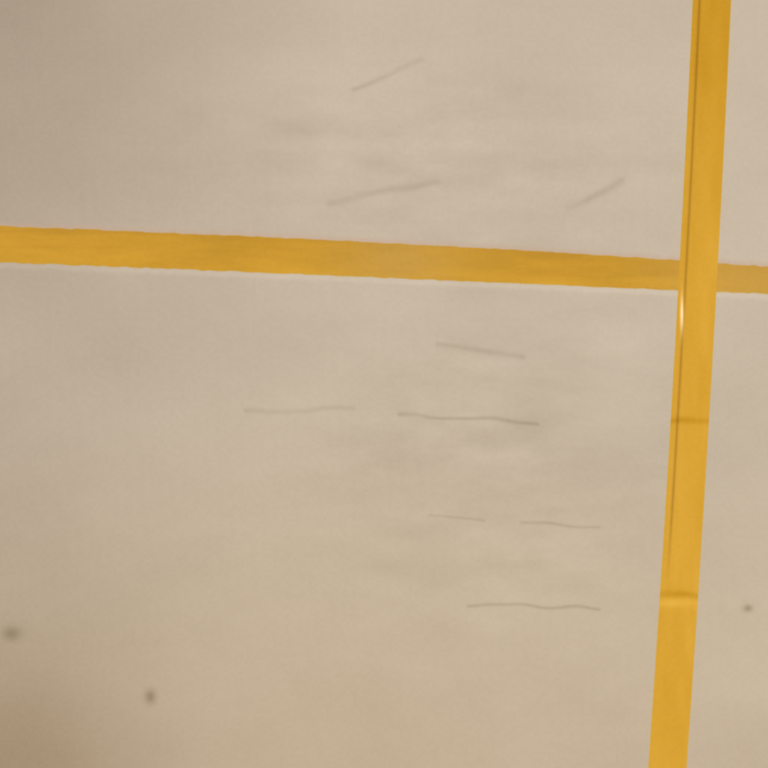
Give the GLSL for this texture, as a WebGL 2 fragment shader.

```glsl
#version 300 es
precision highp float;
uniform vec2 u_resolution;
out vec4 outColor;

#define WALL_LIGHT vec3(0.785, 0.720, 0.635)
#define WALL_SHADE vec3(0.675, 0.610, 0.535)
#define WALL_WARM vec3(0.765, 0.685, 0.570)
#define TAPE_BRIGHT vec3(0.855, 0.640, 0.215)
#define TAPE_DEEP vec3(0.755, 0.560, 0.190)
#define TAPE_FADED vec3(0.790, 0.620, 0.330)
#define EDGE_PINK vec3(0.790, 0.650, 0.560)
#define STROKE_DEPTH 0.055
#define MOTTLE 0.050
#define GRAIN 0.012
#define EDGE_SOFT 0.0016

float hash(vec2 p) {
  return fract(sin(dot(p, vec2(127.1, 311.7))) * 43758.5453);
}

float noise(vec2 p) {
  vec2 i = floor(p), f = fract(p);
  f = f * f * (3.0 - 2.0 * f);
  return mix(mix(hash(i), hash(i + vec2(1, 0)), f.x),
             mix(hash(i + vec2(0, 1)), hash(i + vec2(1, 1)), f.x), f.y);
}

float fbm(vec2 p) {
  float sum = 0.0, amp = 0.5;
  for (int i = 0; i < 4; i++) {
    sum += amp * noise(p);
    p = mat2(1.6, 1.2, -1.2, 1.6) * p + 7.3;
    amp *= 0.5;
  }
  return sum;
}

// Soft elliptical falloff
float blob(vec2 p, vec2 center, vec2 radius) {
  vec2 d = (p - center) / radius;
  return exp(-dot(d, d));
}

// Thin tapering crease, slightly wavy
float crease(vec2 p, vec2 a, vec2 b, float width) {
  p.y += 0.006 * (noise(p * 28.0) - 0.5);
  vec2 ab = b - a;
  float t = clamp(dot(p - a, ab) / dot(ab, ab), 0.0, 1.0);
  float d = length(p - a - ab * t) / width;
  return exp(-d * d) * (0.35 + 0.65 * noise(p * vec2(35.0, 12.0)));
}

float band(float d, float halfWidth) {
  return 1.0 - smoothstep(-EDGE_SOFT, EDGE_SOFT, abs(d) - halfWidth);
}

vec3 wall(vec2 p) {
  // Broad light: dim at left, warm toward the floor
  vec3 col = mix(WALL_LIGHT, WALL_WARM, smoothstep(0.6, 0.0, p.y) * (1.0 - 0.5 * p.x));
  float dim = smoothstep(0.50, -0.05, p.x) * mix(0.45, 0.95, smoothstep(0.45, 1.0, p.y));
  col = mix(col, WALL_SHADE, dim);
  col -= vec3(0.07, 0.08, 0.09) * blob(p, vec2(0.0), vec2(0.16, 0.14));
  // Plaster mottling, stretched sideways
  col += MOTTLE * (fbm(p * vec2(6.0, 9.0)) - 0.47);
  float rough = blob(p, vec2(0.64, 0.40), vec2(0.22, 0.24))
              + blob(p, vec2(0.55, 0.80), vec2(0.28, 0.12));
  col += 0.07 * rough * (fbm(p * vec2(16.0, 42.0) + 3.0) - 0.47);
  // Wrinkles
  float w = crease(p, vec2(0.56, 0.328), vec2(0.63, 0.323), 0.0022);
  w += crease(p, vec2(0.68, 0.320), vec2(0.78, 0.313), 0.0024);
  w += crease(p, vec2(0.52, 0.460), vec2(0.70, 0.450), 0.0026);
  w += crease(p, vec2(0.61, 0.212), vec2(0.78, 0.208), 0.0024);
  w += 0.6 * crease(p, vec2(0.57, 0.552), vec2(0.68, 0.535), 0.0040);
  w += 0.6 * crease(p, vec2(0.32, 0.465), vec2(0.46, 0.468), 0.0035);
  w += 0.7 * crease(p, vec2(0.46, 0.885), vec2(0.55, 0.922), 0.0035);
  w += 0.6 * crease(p, vec2(0.43, 0.735), vec2(0.57, 0.765), 0.0045);
  w += 0.6 * crease(p, vec2(0.74, 0.730), vec2(0.81, 0.765), 0.0050);
  col -= STROKE_DEPTH * 1.6 * w;
  // Small stains
  float spots = blob(p, vec2(0.196, 0.093), vec2(0.007, 0.009))
              + 0.8 * blob(p, vec2(0.015, 0.175), vec2(0.012, 0.009))
              + blob(p, vec2(0.974, 0.208), vec2(0.006, 0.005));
  return col - 0.13 * spots;
}

void main() {
  vec2 p = gl_FragCoord.xy / u_resolution;
  vec3 col = wall(p);

  // Level strip, narrowing to the right
  float fray = 0.0016 * (noise(p * vec2(110.0, 20.0)) - 0.5);
  float dy = p.y - (0.682 - 0.047 * p.x + 0.010 * p.x * (1.0 - p.x)) + fray;
  float halfH = 0.0234 - 0.0058 * p.x * p.x * p.x;
  col = mix(col, EDGE_PINK, 0.5 * exp(-pow((dy - halfH) / 0.005, 2.0)));
  col += 0.03 * exp(-pow((dy + halfH + 0.004) / 0.004, 2.0));
  float streak = fbm(p * vec2(14.0, 90.0));
  vec3 level = mix(TAPE_DEEP, TAPE_BRIGHT, clamp(0.4 - 10.0 * dy + 0.9 * (streak - 0.47), 0.0, 1.0));
  float faded = blob(p, vec2(0.52, 0.66), vec2(0.08, 0.05)) + smoothstep(0.78, 0.98, p.x);
  level = mix(level, TAPE_FADED, 0.55 * min(faded, 1.0));
  col = mix(col, level, band(dy, halfH));

  // Upright strip, leaning right
  float dx = p.x - (0.869 + 0.058 * p.y + 0.012 * p.y * (1.0 - p.y));
  vec3 upright = TAPE_BRIGHT + 0.05 * (fbm(p * vec2(60.0, 12.0)) - 0.47);
  upright -= 0.05 * smoothstep(0.6, 1.0, p.y);
  float fold = smoothstep(0.22, 0.35, p.y);
  upright -= vec3(0.12, 0.10, 0.03) * fold * exp(-pow((dx + 0.016) / 0.002, 2.0));
  upright -= 0.10 * crease(p, vec2(0.87, 0.452), vec2(0.93, 0.450), 0.004);
  upright -= 0.09 * crease(p, vec2(0.86, 0.228), vec2(0.92, 0.222), 0.005);
  upright += 0.05 * blob(p, vec2(0.878, 0.215), vec2(0.03, 0.006));
  col = mix(col, upright, band(dx, 0.0248));

  // Glint at the crossing
  col += vec3(0.25, 0.30, 0.45) * blob(p, vec2(0.888, 0.590), vec2(0.0025, 0.024));

  col += GRAIN * (noise(p * 260.0) - 0.5);
  outColor = vec4(clamp(col, 0.0, 1.0), 1.0);
}
```
